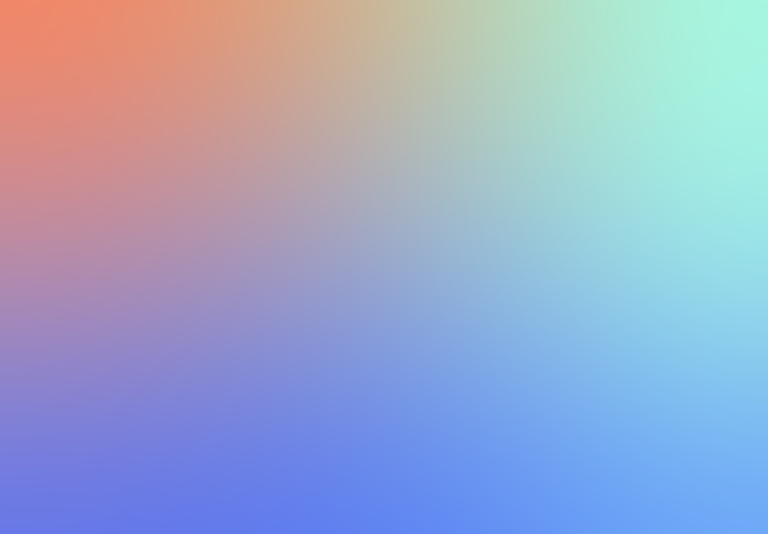
Reproduce this background procedurally as a WebGL 2 fragment shader.

```glsl
#version 300 es
precision highp float;

uniform vec2 u_resolution;
out vec4 fragColor;

// Smooth curve passing through a at 0, b at 0.5 and c at 1
vec3 curveThrough(vec3 a, vec3 b, vec3 c, float t) {
    float wa = (1.0 - t) * (1.0 - 2.0 * t);
    float wb = 4.0 * t * (1.0 - t);
    float wc = t * (2.0 * t - 1.0);
    return a * wa + b * wb + c * wc;
}

// Flattens the ramp near both ends; amount 0 leaves it linear
float easeEnds(float t, float amount) {
    return mix(t, smoothstep(0.0, 1.0, t), amount);
}

// Warm coral to pale mint along the top edge
vec3 topColor(float x) {
    vec3 coral = vec3(0.943, 0.530, 0.408);
    vec3 sand = vec3(0.788, 0.722, 0.604);
    vec3 mint = vec3(0.652, 0.963, 0.878);
    return curveThrough(coral, sand, mint, x);
}

// Mauve to aqua through the middle
vec3 middleColor(float x) {
    vec3 mauve = vec3(0.706, 0.541, 0.667);
    vec3 steel = vec3(0.596, 0.655, 0.800);
    vec3 aqua = vec3(0.590, 0.871, 0.910);
    return curveThrough(mauve, steel, aqua, x);
}

// Indigo to sky blue along the bottom edge
vec3 bottomColor(float x) {
    vec3 indigo = vec3(0.408, 0.471, 0.906);
    vec3 cobalt = vec3(0.376, 0.520, 0.945);
    vec3 sky = vec3(0.431, 0.659, 0.969);
    return curveThrough(indigo, cobalt, sky, x);
}

void main() {
    vec2 uv = gl_FragCoord.xy / u_resolution;
    float x = easeEnds(uv.x, 1.0);
    float y = easeEnds(uv.y, 0.6);

    // Blend the three horizontal bands into one continuous surface
    vec3 color = curveThrough(bottomColor(x), middleColor(x), topColor(x), y);
    fragColor = vec4(clamp(color, 0.0, 1.0), 1.0);
}
```
